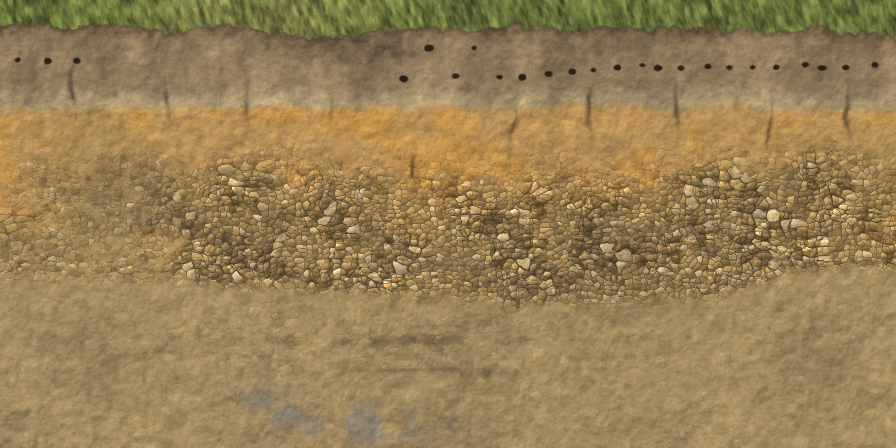
This texture is drawn by a Shadertoy shader. Its source:

```glsl
// Eroded earth bank: turf over pale topsoil with burrows, ochre sand, a gravel bed and clay.
const vec3 TURF = vec3(0.41, 0.45, 0.23);
const vec3 DRY_TURF = vec3(0.52, 0.50, 0.29);
const vec3 TOPSOIL = vec3(0.56, 0.475, 0.355);
const vec3 PALE_LIP = vec3(0.65, 0.57, 0.43);
const vec3 OCHRE = vec3(0.73, 0.57, 0.33);
const vec3 GRAVEL = vec3(0.60, 0.49, 0.32);
const vec3 CLAY = vec3(0.62, 0.525, 0.365);
const vec3 BLUE_CLAY = vec3(0.51, 0.49, 0.44);
const vec3 PEBBLE = vec3(0.79, 0.70, 0.54);
const vec3 SHADOW = vec3(0.23, 0.18, 0.12);
const vec2 LIGHT = vec2(-0.5, 0.86);
const float TURF_EDGE = 0.936;
const float SOIL_EDGE = 0.757;
const float BURROW_SIZE = 0.0078;
const float RELIEF = 0.75;

float hash(vec2 p) {
    vec3 q = fract(p.xyx * 0.1031);
    q += dot(q, q.yzx + 33.33);
    return fract((q.x + q.y) * q.z);
}

float noise(vec2 p) {
    vec2 i = floor(p), f = fract(p);
    f = f * f * (3.0 - 2.0 * f);
    return mix(mix(hash(i), hash(i + vec2(1, 0)), f.x),
               mix(hash(i + vec2(0, 1)), hash(i + vec2(1, 1)), f.x), f.y);
}

float fbm(vec2 p) {
    float sum = 0.0, amp = 0.5;
    for (int i = 0; i < 5; i++) {
        sum += amp * noise(p);
        p = mat2(1.6, 1.2, -1.2, 1.6) * p + 17.3;
        amp *= 0.5;
    }
    return sum;
}

// Cellular noise: offset from the nearest centre, cell id, gap to the next cell
vec4 cells(vec2 p) {
    vec2 base = floor(p), nearest = vec2(0);
    float d1 = 9.0, d2 = 9.0, id = 0.0;
    for (int y = -1; y <= 1; y++)
    for (int x = -1; x <= 1; x++) {
        vec2 c = base + vec2(x, y);
        vec2 o = p - c - 0.1 - 0.8 * vec2(hash(c), hash(c + 71.7));
        float d = length(o);
        if (d < d1) { d2 = d1; d1 = d; nearest = o; id = hash(c + 23.1); }
        else d2 = min(d2, d);
    }
    return vec4(nearest, id, d2 - d1);
}

// Soft elliptical patch
float patchAt(vec2 p, vec2 centre, vec2 size) {
    vec2 q = (p - centre) / size;
    return exp(-dot(q, q));
}

vec3 layStones(vec3 col, vec2 p, float scale, float amount) {
    vec4 c = cells(p * scale * vec2(1.0, 1.35));
    float present = amount * smoothstep(0.0, 0.12, amount - 0.75 * hash(vec2(c.z * 913.0, scale)));
    float body = smoothstep(0.02, 0.22, c.w);
    vec3 stone = mix(col * (0.78 + 0.42 * c.z), PEBBLE, 0.75 * smoothstep(0.83, 0.97, c.z));
    stone *= 1.0 + 0.42 * dot(c.xy, LIGHT);
    return mix(col, mix(col * 0.67, stone, body), present);
}

void mainImage(out vec4 fragColor, in vec2 fragCoord) {
    vec2 p = fragCoord / iResolution.y;
    float broad = fbm(p * 5.0), mid = fbm(p * 16.0 + 9.0), fine = fbm(p * 65.0);
    vec2 w = p + 0.035 * (vec2(mid, fbm(p * 14.0 + 40.0)) - 0.5);

    // Strata weights
    float soil = smoothstep(SOIL_EDGE - 0.014, SOIL_EDGE + 0.014, w.y);
    float bedBase = 0.365 - 0.05 * exp(-4.0 * pow(p.x - 1.2, 2.0)) + 0.035 * smoothstep(1.6, 1.8, p.x);
    float bed = smoothstep(bedBase - 0.025, bedBase + 0.03, w.y) * smoothstep(0.74, 0.54, w.y + 0.15 * (broad - 0.5));
    bed *= mix(0.6, 1.0, smoothstep(0.25, 0.55, p.x));
    float ochre = smoothstep(0.48, 0.68, w.y + 0.3 * (broad - 0.5));

    vec3 col = mix(CLAY, GRAVEL, bed);
    col = mix(col, OCHRE, ochre * (0.7 + 0.5 * (mid - 0.3)));
    col = mix(col, vec3(0.75, 0.53, 0.24), 0.6 * ochre * smoothstep(0.5, 0.7, broad + 0.2 * (mid - 0.5)));

    // Blue-grey clay and a dark seam near the foot
    float blue = patchAt(p, vec2(0.60, 0.09), vec2(0.09, 0.035)) + patchAt(p, vec2(0.83, 0.05), vec2(0.14, 0.04));
    col = mix(col, BLUE_CLAY, clamp(blue * smoothstep(0.38, 0.6, mid) * 1.2, 0.0, 0.8));
    float seam = patchAt(w, vec2(0.86, 0.24), vec2(0.28, 0.013)) + 0.6 * patchAt(w, vec2(0.95, 0.17), vec2(0.3, 0.008));
    col *= 1.0 - 0.28 * seam * smoothstep(0.3, 0.6, mid);

    // Stones in two sizes, sparse outside the gravel bed
    float sparse = 0.17 + 0.2 * patchAt(p, vec2(0.8, 0.25), vec2(0.5, 0.07));
    float amount = max(bed, sparse) * (1.0 - soil);
    col = layStones(col, w, 64.0, amount * 0.85);
    col = layStones(col, w + 3.7, 36.0, amount * smoothstep(0.28, 0.6, mid));

    // Topsoil with upright ribs and a pale lower lip
    float ribs = fbm(vec2(w.x * 17.0, w.y * 5.0));
    vec3 earth = mix(TOPSOIL, PALE_LIP, smoothstep(0.82, 0.765, w.y)) * (0.8 + 0.4 * ribs);
    col = mix(col, earth, soil);

    // Raised relief and grain
    vec2 step2 = LIGHT * 0.006;
    float slope = fbm(w * 23.0) - fbm((w + step2) * 23.0) + 0.4 * (fine - fbm((p + step2 * 0.5) * 65.0));
    col *= 1.0 + RELIEF * slope + 0.26 * (fine - 0.48) + 0.22 * (broad - 0.48);

    // Upright cracks below the turf and through the ochre
    for (int i = 0; i < 10; i++) {
        float k = float(i), r = hash(vec2(k, 5.0));
        float x = 0.163 + 0.19 * k + 0.04 * r * min(k, 1.0);
        float y = i == 4 ? 0.62 : 0.79 - 0.07 * r * min(k, 1.0);
        float crack = patchAt(w, vec2(x + 0.15 * (w.y - y) * (r - 0.5), y), vec2(0.006, 0.055));
        col = mix(col, SHADOW, 0.6 * crack * smoothstep(0.25, 0.6, mid));
    }

    // Burrows: three at the left, then a long wavering row
    float soft = 1.2 / iResolution.y;
    for (int i = 0; i < 24; i++) {
        float k = float(i), r = hash(vec2(k, 31.0));
        float row = k - 3.0;
        vec2 c = i < 3 ? vec2(0.04 + 0.066 * k, 0.865 + 0.005 * (r - 0.5))
                       : vec2(0.905 + 0.052 * row + 0.018 * (r - 0.5), 0.826 + 0.026 * smoothstep(4.0, 11.0, row) + 0.009 * (r - 0.5));
        if (i == 4 || i == 6) c.y = 0.893;
        float size = BURROW_SIZE * (0.65 + 0.4 * hash(vec2(k, 8.0)));
        float d = length((p - c) * vec2(0.85, 1.1)) - size + 0.005 * (fine - 0.5);
        col = mix(col, vec3(0.12, 0.09, 0.06), 0.9 * (1.0 - smoothstep(-soft, soft, d)));
    }

    // Ragged turf, its shadow and hanging roots
    float edge = TURF_EDGE - 0.018 * exp(-60.0 * pow(p.x - 0.74, 2.0)) - 0.02 * smoothstep(1.85, 2.0, p.x);
    edge += 0.035 * (fbm(vec2(p.x * 18.0, 2.0)) - 0.5) + 0.025 * (fine - 0.5);
    float depth = edge - p.y;
    col = mix(col, SHADOW, 0.65 * exp(-max(depth, 0.0) * 75.0) * (0.5 + mid));
    float roots = patchAt(w, vec2(0.86, 0.892), vec2(0.065, 0.032));
    col = mix(col, vec3(0.36, 0.30, 0.25) * (0.45 + 1.1 * fine), 0.75 * roots);
    float blades = fbm(vec2(p.x * 95.0 + 25.0 * p.y, p.y * 42.0));
    float dry = smoothstep(0.2, 0.45, p.x) * smoothstep(0.95, 0.7, p.x);
    vec3 grass = mix(TURF, DRY_TURF, 0.65 * dry + 0.5 * (broad - 0.4));
    grass *= 0.42 + 1.15 * blades + 0.35 * (mid - 0.5);
    col = mix(col, grass, smoothstep(0.004, -0.004, depth));

    fragColor = vec4(clamp(col, 0.0, 1.0), 1.0);
}
```
